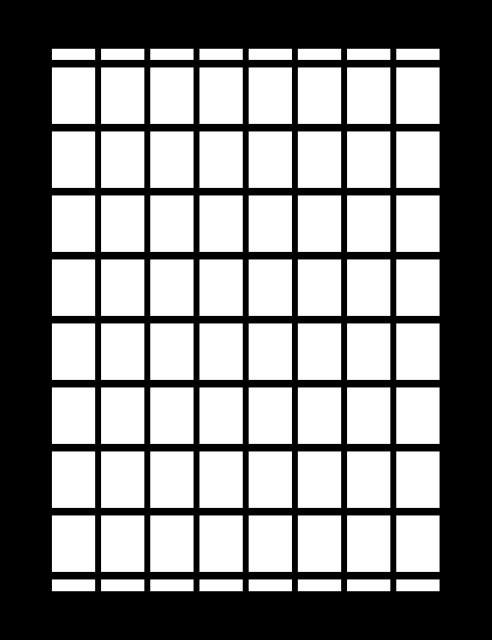
Reproduce this pattern procedurally as a WebGL 2 fragment shader.

```glsl
#version 300 es
precision highp float;
// A white window with a black frame and a grid of black bars, 8 panes across and 8 full rows between two cut rows.

uniform vec2 u_resolution;
out vec4 fragColor;

// Coverage of the inside (negative distance), softened over one pixel per axis
vec2 inside(vec2 dist, vec2 pixel) {
    return clamp(0.5 - dist / pixel, 0.0, 1.0);
}

void main() {
    vec2 pixel = 1.0 / u_resolution;
    vec2 uv = gl_FragCoord.xy * pixel;

    // Bars: one every tenth of the canvas, nudged slightly left and up
    vec2 cell = (uv - vec2(-0.0006, 0.0005)) * 10.0;
    vec2 barDistance = abs(fract(cell + 0.5) - 0.5) / 10.0;
    vec2 pane = 1.0 - inside(barDistance - vec2(0.0060, 0.0059), pixel);

    // Frame: the opening cuts the top and bottom rows short
    vec2 opening = inside(abs(uv - vec2(0.4995, 0.5)) - vec2(0.3950, 0.4238), pixel);

    float light = pane.x * pane.y * opening.x * opening.y;
    vec3 barBlack = vec3(0.0);
    vec3 paneWhite = vec3(1.0);
    fragColor = vec4(mix(barBlack, paneWhite, light), 1.0);
}
```
